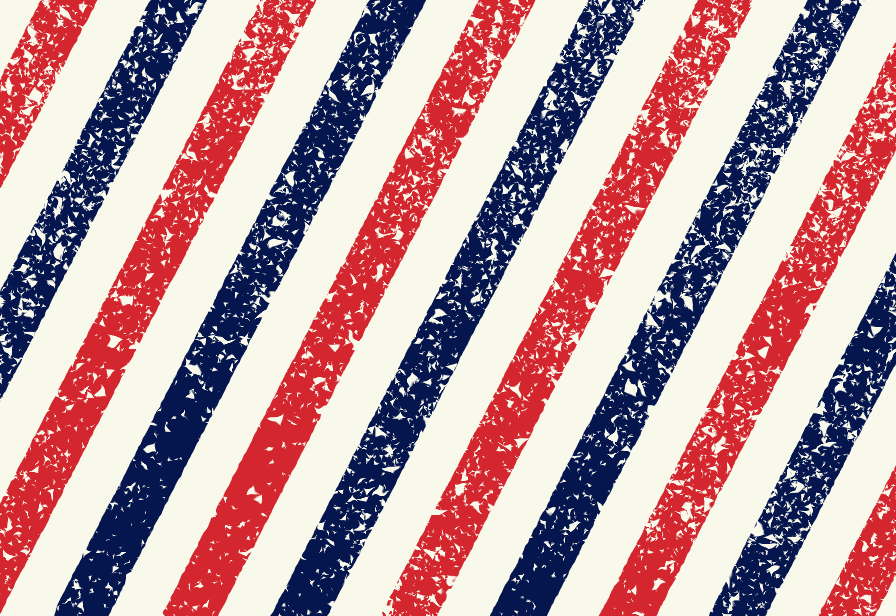
Write a Shadertoy shader that draws this pattern.

```glsl
// Slanted navy and red stripes on cream, worn by scattered angular chips.
#define PITCH 0.1778      // horizontal distance between stripe centres
#define STRIPE_W 0.0922   // horizontal stripe width
#define SLOPE 0.516       // sideways run per unit of height
#define PHASE 0.1297      // centre of the first navy stripe at the bottom
#define CHIP_CELLS 36.0   // cells per height in the coarsest chip layer
#define CHIP_RATIO 1.8    // cell count ratio from layer to layer
#define CHIP_LAYERS 3
#define WARP 0.45         // bending of the chip outlines
#define WEAR 0.46         // overall share of cells that hold a chip
#define CREAM vec3(0.973, 0.976, 0.922)
#define NAVY vec3(0.020, 0.082, 0.302)
#define RED vec3(0.831, 0.149, 0.184)

vec3 hash3(vec2 p) {
    vec3 q = fract(vec3(p.xyx) * vec3(0.1031, 0.1030, 0.0973));
    q += dot(q, q.yxz + 33.33);
    return fract((q.xxy + q.yzz) * q.zyx);
}

// Smooth value noise, two independent channels
vec2 noise2(vec2 p) {
    vec2 i = floor(p), f = fract(p);
    f = f * f * (3.0 - 2.0 * f);
    vec2 low = mix(hash3(i).xy, hash3(i + vec2(1, 0)).xy, f.x);
    vec2 high = mix(hash3(i + vec2(0, 1)).xy, hash3(i + vec2(1, 1)).xy, f.x);
    return mix(low, high, f.y);
}

// Distance to a triangular shard with the given inradius
float shard(vec2 v, float angle, float stretch, float radius) {
    float c = cos(angle), s = sin(angle);
    v = mat2(c, -s, s, c) * v * vec2(1.0 / stretch, stretch);
    return max(abs(v.x) * 0.866 + v.y * 0.5, -v.y) - radius;
}

// Distance to the nearest chip of one layer, in canvas heights
float chips(vec2 p, float cells, float amount, float seed) {
    vec2 q = p * cells + seed;
    q += WARP * (noise2(q * 2.1) - 0.5);
    vec2 cell = floor(q);
    float d = 1.0;
    for (int y = -1; y <= 1; y++)
    for (int x = -1; x <= 1; x++) {
        vec2 id = cell + vec2(x, y);
        vec3 place = hash3(id + 17.0);
        vec3 form = hash3(id + 251.0);
        if (place.z > amount) continue;
        float radius = mix(0.07, 0.25, form.z);
        float stretch = mix(1.0, 1.6, form.y);
        d = min(d, shard(q - id - place.xy, form.x * 6.2832, stretch, radius));
    }
    return d / cells;
}

// Chip density: heavier near the top, calm in the lower left, patchy overall
float wearAmount(vec2 p) {
    float patches = 0.65 * noise2(p * 4.5 + 3.0).x + 0.35 * noise2(p * 13.0).y;
    vec2 away = p - vec2(0.32, 0.28);
    float calm = exp(-8.0 * dot(away, away));
    float amount = WEAR * (0.72 + 0.5 * p.y) + 0.75 * (patches - 0.5);
    return clamp(amount * (1.0 - 0.6 * calm), 0.06, 0.85);
}

void mainImage(out vec4 fragColor, in vec2 fragCoord) {
    vec2 p = fragCoord / iResolution.y;
    float pixel = 1.0 / iResolution.y;

    // Alternating stripes with faintly rough edges
    float u = (p.x - SLOPE * p.y - PHASE) / PITCH + 0.5;
    float fromCentre = abs(fract(u) - 0.5) * PITCH;
    float rough = 0.002 * (noise2(p * 150.0).x - 0.5);
    float edge = (0.5 * STRIPE_W - fromCentre) / sqrt(1.0 + SLOPE * SLOPE) + rough;
    float ink = clamp(0.5 + edge / pixel, 0.0, 1.0);
    vec3 stripeColor = mod(floor(u), 2.0) < 0.5 ? NAVY : RED;

    // Chips from coarse flakes to fine specks
    float amount = wearAmount(p);
    float cells = CHIP_CELLS;
    float chip = 1.0;
    for (int i = 0; i < CHIP_LAYERS; i++) {
        chip = min(chip, chips(p, cells, amount, 37.0 * float(i)));
        cells *= CHIP_RATIO;
    }
    ink *= clamp(0.5 + chip / pixel, 0.0, 1.0);

    fragColor = vec4(mix(CREAM, stripeColor, ink), 1.0);
}
```
